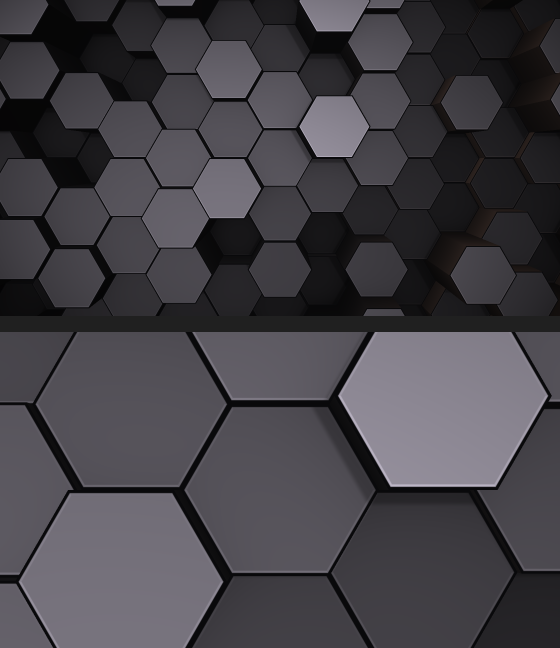
Top: the whole. Bottom: its middle third, enlarged.
A WebGL 1 fragment shader for this background:

```glsl
precision highp float;
// Dark hexagonal columns of varied height, seen from straight above in perspective.

uniform vec2 u_resolution;

#define PITCH 0.152      // row spacing at ground level, in canvas heights
#define MAX_HEIGHT 0.235 // tallest column, camera distance is 1
#define GAP 0.017        // half width of the dark seam
#define BEVEL 0.016      // width of the lit rim
#define SHADOW 1.3       // length of cast shadows
#define SEED 4.0
#define TINT vec3(0.985, 0.95, 1.035)
#define WARM vec3(0.13, 0.085, 0.06)
#define SEAM vec3(0.035, 0.035, 0.042)

const vec2 LATTICE = vec2(1.7320508, 1.0);

float hash(vec2 p) {
  return fract(sin(dot(p, vec2(127.1, 311.7)) + SEED) * 43758.5);
}

// Centre of the flat-topped hexagon that holds q
vec2 cellCentre(vec2 q) {
  vec2 a = LATTICE * floor(q / LATTICE + 0.5);
  vec2 b = LATTICE * (floor(q / LATTICE) + 0.5);
  vec2 da = q - a, db = q - b;
  return dot(da, da) < dot(db, db) ? a : b;
}

// Relative height from 0 to 1: random, raised above the middle, sunken below it
float level(vec2 c) {
  vec2 id = floor(c * vec2(2.0 / LATTICE.x, 2.0) + 0.5);
  vec2 up = c - vec2(0.0, 0.9), down = c - vec2(0.6, -1.4);
  float bias = 0.48 * exp(-0.4 * dot(up, up)) - 0.5 * exp(-0.6 * dot(down, down));
  return clamp(0.06 + 0.9 * hash(id) + bias, 0.0, 1.0);
}

vec2 edgeNormal(float i) {
  float angle = radians(30.0 + 60.0 * i);
  return vec2(cos(angle), sin(angle));
}

// Broad light from above the middle, fading to the corners
float roomLight(vec2 view) {
  vec2 d = (view * PITCH - vec2(0.05, 0.1)) * vec2(0.75, 1.0);
  return clamp(1.08 - 0.85 * dot(d, d), 0.3, 1.1);
}

vec3 shadeTop(vec2 view, vec2 c) {
  float h = level(c);
  vec2 local = view * (1.0 - h * MAX_HEIGHT) - c;
  float edge = 1.0, shade = 1.0, rim = 0.0;
  for (int i = 0; i < 6; i++) {
    vec2 n = edgeNormal(float(i));
    float d = 0.5 - dot(local, n);
    float rise = max(level(c + n) - h, 0.0);
    // Soft occlusion, then a crisper shadow on the side away from the light
    shade *= 1.0 - 0.4 * rise * exp(-5.0 * d);
    float reach = SHADOW * MAX_HEIGHT * rise * max(dot(n, vec2(0.8, 0.6)), 0.0);
    shade *= 1.0 - 0.25 * step(0.01, reach) * (1.0 - smoothstep(reach - 0.02, reach + 0.02, d));
    if (d < edge) {
      edge = d;
      rim = 0.16 + 0.14 * dot(n, vec2(-0.3, -0.95));
    }
  }
  float tone = mix(0.10, 0.51, pow(h, 1.6)) * roomLight(view);
  tone *= shade * (1.0 - 0.14 * dot(local, vec2(0.3, 0.95)));
  vec3 color = TINT * tone;
  float lit = 1.0 - smoothstep(GAP + BEVEL * 0.6, GAP + BEVEL, edge);
  float warmSide = smoothstep(1.0, 4.5, view.x);
  color += lit * rim * (color + WARM * warmSide);
  return mix(SEAM, color, smoothstep(GAP * 0.8, GAP * 1.2, edge));
}

// Walls fade to black with depth and catch warm light on the right
vec3 shadeWall(vec2 view, vec2 n, float depth) {
  float fade = exp(-2.2 * depth);
  float facing = 0.5 + 0.5 * dot(n, vec2(-0.5, 0.85));
  float warmSide = smoothstep(0.5, 4.5, view.x) * facing;
  vec3 color = TINT * (0.03 + 0.055 * fade * facing) + WARM * warmSide * fade;
  return color * roomLight(view);
}

// Follow the view ray down from cell to cell until it meets a top or a wall
vec3 trace(vec2 view) {
  vec2 c = cellCentre(view * (1.0 - MAX_HEIGHT));
  for (int k = 0; k < 10; k++) {
    float leave = -100.0;
    vec2 across = vec2(0.0);
    for (int i = 0; i < 3; i++) {
      vec2 n = edgeNormal(float(i));
      float speed = dot(view, n);
      if (speed < 0.0) {
        n = -n;
        speed = -speed;
      }
      float z = 1.0 - (dot(c, n) + 0.5) / max(speed, 0.0001);
      if (z > leave) {
        leave = z;
        across = n;
      }
    }
    if (level(c) * MAX_HEIGHT >= leave) return shadeTop(view, c);
    c += across;
    float depth = level(c) - leave / MAX_HEIGHT;
    if (depth > 0.0) return shadeWall(view, -across, depth);
  }
  return SEAM;
}

void main() {
  // Nine samples smooth every edge
  vec3 sum = vec3(0.0);
  for (int i = 0; i < 9; i++) {
    vec2 jitter = (vec2(mod(float(i), 3.0), floor(float(i) / 3.0)) - 1.0) / 3.0;
    vec2 point = gl_FragCoord.xy + jitter - 0.5 * u_resolution;
    sum += trace(point / u_resolution.y / PITCH);
  }
  gl_FragColor = vec4(sum / 9.0, 1.0);
}
```
